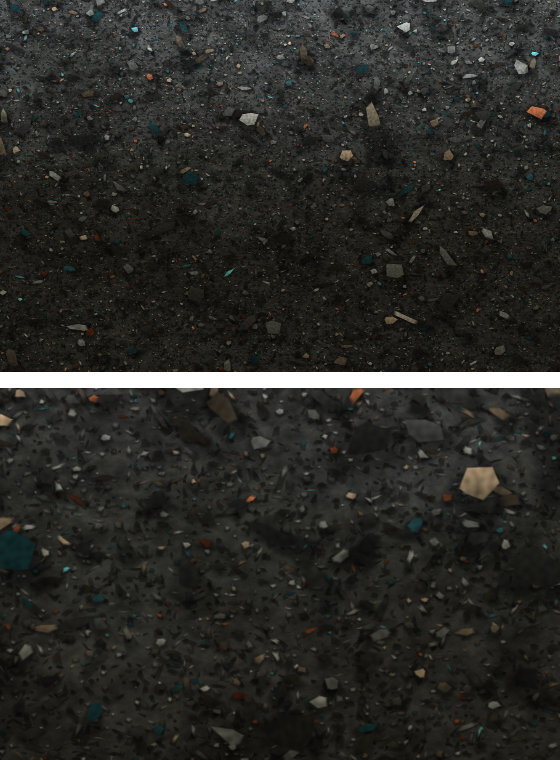
Top: the whole. Bottom: its middle third, enlarged.
This texture is drawn by a Shadertoy shader. Its source:

```glsl
// Dim gravelly soil strewn with angular stone chips, bone slivers and bits of glass
float hash(vec2 p) {
    vec3 q = fract(vec3(p.xyx) * 0.1031);
    q += dot(q, q.yzx + 33.33);
    return fract((q.x + q.y) * q.z);
}

vec2 gradientAt(vec2 cell) {
    float a = 6.2832 * hash(cell);
    return vec2(cos(a), sin(a));
}

float gradientNoise(vec2 p) {
    vec2 i = floor(p), f = p - i;
    vec2 u = f * f * f * (f * (f * 6.0 - 15.0) + 10.0);
    vec2 e = vec2(1.0, 0.0);
    float low = mix(dot(gradientAt(i), f), dot(gradientAt(i + e), f - e), u.x);
    float high = mix(dot(gradientAt(i + e.yx), f - e.yx), dot(gradientAt(i + 1.0), f - 1.0), u.x);
    return mix(low, high, u.y);
}

float fbm(vec2 p) {
    float sum = 0.0, amp = 0.8;
    for (int i = 0; i < 5; i++) {
        sum += amp * gradientNoise(p);
        p = mat2(1.6, 1.2, -1.2, 1.6) * p + 7.3;
        amp *= 0.6;
    }
    return sum;
}

// Irregular convex polygon of about unit radius
float chipDistance(vec2 p, vec2 id) {
    float d = -1.0;
    for (int k = 0; k < 6; k++) {
        float n = float(k);
        float a = 1.0472 * (n + 0.8 * hash(id + n * 3.1));
        d = max(d, dot(p, vec2(cos(a), sin(a))) - 0.55 - 0.4 * hash(id + n * 5.7 + 2.0));
    }
    return d;
}

// Grey and brown stone, with rare teal glass, orange brick and pale bone
vec3 chipColour(vec3 ground, vec2 id, float stretch, float layer) {
    float v = hash(id + 11.3), kind = hash(id + 23.9);
    vec3 c = ground * mix(0.5, 1.75, v * v);
    c += vec3(0.20, 0.20, 0.18) * pow(v, 5.0);
    if (kind < 0.06) c = c * vec3(0.65, 1.1, 1.15) + vec3(0.01, 0.06, 0.07);
    else if (kind < 0.085) c = c * vec3(1.2, 0.8, 0.6) + vec3(0.13, 0.03, 0.0);
    else if (kind < 0.28) c *= vec3(1.15, 0.98, 0.83);
    if (layer > 4.5) c = mix(c, vec3(0.41, 0.38, 0.31), smoothstep(1.3, 1.7, stretch));
    return c;
}

// One grid of chips, each with a soft contact shadow and a lit upper side
vec3 scatter(vec3 col, vec3 ground, vec2 uv, float scale, float density, float layer) {
    vec2 p = uv * scale + layer * 17.7;
    vec2 base = floor(p);
    float soft = max(0.0022, 1.0 / iResolution.y) * scale;
    for (int y = -1; y <= 1; y++)
    for (int x = -1; x <= 1; x++) {
        vec2 cell = base + vec2(x, y);
        vec2 id = cell + layer * 41.0;
        if (hash(id) > density) continue;
        vec2 q = p - cell - 0.2 - 0.6 * vec2(hash(id + 1.7), hash(id + 4.3));
        if (dot(q, q) > 1.0) continue;
        float lift = q.y;
        q.y *= 1.3;
        float a = 3.1416 * hash(id + 6.1);
        q = mat2(cos(a), sin(a), -sin(a), cos(a)) * q;
        float size = mix(0.16, 0.43, pow(hash(id + 8.9), 1.5));
        float stretch = 1.0 + 0.9 * pow(hash(id + 14.2), 2.0);
        if (layer > 4.5) { size *= 0.65; stretch += 0.4; }
        q *= vec2(1.0 / stretch, stretch) / size;
        float d = chipDistance(q, id);
        float edge = soft * stretch / size;
        vec3 chip = chipColour(ground, id, stretch, layer);
        chip *= 1.0 + 0.22 * clamp(lift / size, -1.0, 1.0) + 0.3 * gradientNoise(uv * 150.0 + id);
        float shadow = 1.0 - smoothstep(0.0, 0.7, d + 0.5 * lift / size);
        col *= 1.0 - 0.35 * shadow;
        col = mix(col, chip, 1.0 - smoothstep(-0.6 * edge, 0.6 * edge, d));
    }
    return col;
}

void mainImage(out vec4 fragColor, in vec2 fragCoord) {
    vec2 uv = fragCoord / iResolution.y;
    float side = fragCoord.x / iResolution.x - 0.58;

    // Brown shade below, cool daylight along the top
    float patches = fbm(uv * vec2(4.0, 6.5) + vec2(uv.y * 2.0, 3.0));
    float light = smoothstep(0.28, 1.04, uv.y + 0.10 * patches - 0.22 * side * side);
    vec3 ground = mix(vec3(0.122, 0.118, 0.098), vec3(0.29, 0.303, 0.302), light);

    // Clumped, gritty soil
    float clumps = fbm(uv * vec2(17.0, 25.0) + 9.0);
    float grit = fbm(uv * vec2(75.0, 100.0));
    vec3 col = ground * (1.0 + 0.25 * patches + 0.38 * clumps + 0.38 * grit);

    // Six grids of chips, from fine gravel to sparse slivers
    float scale = 140.0;
    for (int i = 0; i < 6; i++) {
        float layer = float(i);
        col = scatter(col, ground, uv, scale, mix(0.55, 0.09, layer / 5.0), layer);
        scale *= 0.55;
    }

    // Damp hollows that dull chips and soil alike
    col *= 1.0 - 0.35 * smoothstep(0.05, 0.6, fbm(uv * vec2(9.0, 14.0) + 31.0));
    fragColor = vec4(clamp(col, 0.0, 1.0), 1.0);
}
```
